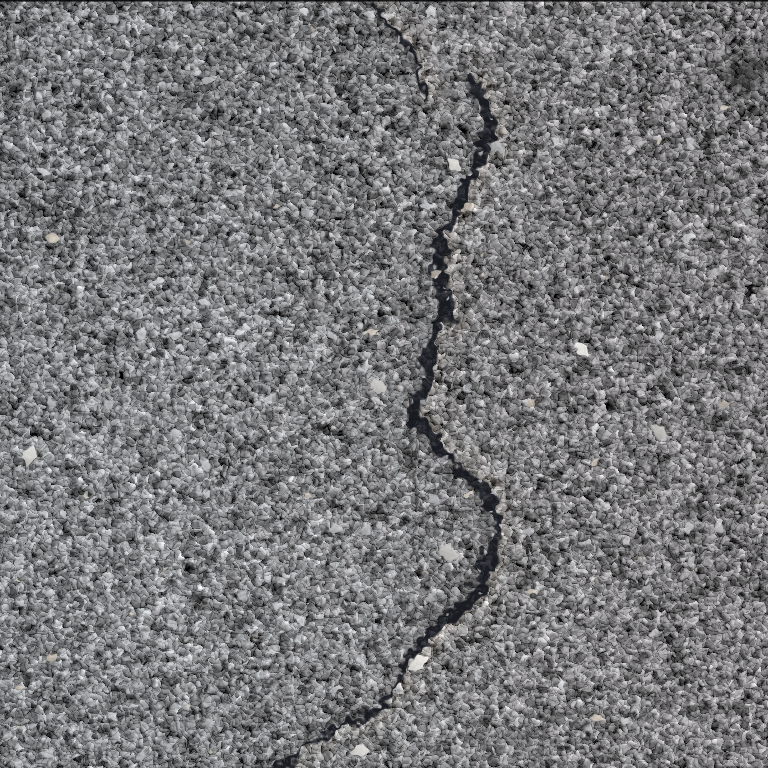
This texture is drawn by a WebGL 2 fragment shader. Its source:

```glsl
#version 300 es
precision highp float;
// Sunlit grey asphalt with scattered pale stones and a dark winding crack.
uniform vec2 u_resolution;
out vec4 fragColor;

vec2 hash2(vec2 p) {
  vec3 q = fract(p.xyx * vec3(0.1031, 0.103, 0.0973));
  q += dot(q, q.yzx + 33.33);
  return fract((q.xx + q.yz) * q.zy);
}

float noise(vec2 p) {
  vec2 i = floor(p), f = fract(p);
  f = f * f * (3.0 - 2.0 * f);
  return mix(mix(hash2(i).x, hash2(i + vec2(1, 0)).x, f.x),
             mix(hash2(i + vec2(0, 1)).x, hash2(i + vec2(1, 1)).x, f.x), f.y);
}

float fbm(vec2 p) {
  float sum = 0.0, amp = 0.5;
  for (int i = 0; i < 4; i++) {
    sum += amp * noise(p);
    p = mat2(1.6, 1.2, -1.2, 1.6) * p + 7.3;
    amp *= 0.5;
  }
  return sum;
}

// Faceted grains: x = brightness, y = tint, z = gap width to the next grain.
vec3 grains(vec2 p) {
  vec2 cell = floor(p), nearest = vec2(0), id = vec2(0);
  float d1 = 9.0, d2 = 9.0;
  for (int y = -1; y <= 1; y++)
  for (int x = -1; x <= 1; x++) {
    vec2 c = cell + vec2(x, y);
    vec2 r = p - c - hash2(c);
    float d = length(r);
    if (d < d1) { d2 = d1; d1 = d; nearest = r; id = c; }
    else d2 = min(d2, d);
  }
  vec2 rnd = hash2(id + 41.0);
  float facet = dot(nearest, vec2(0.65, 0.75) + (hash2(id + 9.0) - 0.5));
  return vec3(rnd.x - 0.5 + 0.55 * facet, rnd.y, d2 - d1);
}

// Angular pebble: coverage in x, brightness in y.
vec2 pebble(vec2 r, float size, vec2 rnd) {
  float a = rnd.x * 6.283, c = cos(a), s = sin(a);
  vec2 q = mat2(c, s, -s, c) * r * vec2(1.0, 1.2 + 0.7 * rnd.y);
  float d = max(length(q), 0.85 * (abs(q.x) + abs(q.y)));
  float soft = 1.2 / u_resolution.y;
  return vec2(1.0 - smoothstep(size - soft, size + soft, d),
              0.7 + 0.2 * rnd.y + 0.08 * dot(r, vec2(0.6, 0.8)) / size);
}

// Distance to a segment, and signed sideways offset from it.
vec2 segment(vec2 p, vec2 a, vec2 b) {
  vec2 d = b - a, r = p - a - d * clamp(dot(p - a, d) / dot(d, d), 0.0, 1.0);
  return vec2(length(r), r.x);
}

vec2 closer(vec2 a, vec2 b) { return a.x < b.x ? a : b; }

const vec2 CRACK[21] = vec2[21](
  vec2(.609, .902), vec2(.635, .854), vec2(.634, .805), vec2(.602, .746),
  vec2(.576, .694), vec2(.570, .629), vec2(.583, .586), vec2(.557, .551),
  vec2(.552, .499), vec2(.540, .460), vec2(.573, .411), vec2(.628, .368),
  vec2(.648, .329), vec2(.638, .271), vec2(.612, .219), vec2(.560, .173),
  vec2(.527, .128), vec2(.508, .089), vec2(.456, .060), vec2(.391, .021),
  vec2(.345, -.005));

const vec2 LARGE_STONES[8] = vec2[8](
  vec2(.758, .545), vec2(.468, .023), vec2(.545, .137), vec2(.591, .787),
  vec2(.038, .406), vec2(.585, .280), vec2(.859, .438), vec2(.492, .497));

void main() {
  vec2 uv = gl_FragCoord.xy / u_resolution;
  vec2 warp = vec2(noise(uv * 150.0), noise(uv * 150.0 + 60.0)) - 0.5;

  // Two sizes of aggregate over a fine grit.
  vec3 coarse = grains(uv * vec2(88, 102) + warp * 0.7);
  vec3 fine = grains(uv * vec2(165, 185) + warp + 300.0);
  float grey = 0.555 + 0.20 * coarse.x + 0.27 * fine.x;
  grey -= 0.14 * (1.0 - smoothstep(0.0, 0.22, coarse.z));
  grey -= 0.06 * (1.0 - smoothstep(0.0, 0.25, fine.z));
  grey += 0.21 * (noise(uv * 260.0) - 0.5) + 0.07 * (fbm(uv * 7.0) - 0.47);
  grey -= 0.15 * smoothstep(0.56, 0.80, noise(uv * 115.0 + 20.0));
  // Broad light, strongest at the lower left.
  grey += 0.035 * exp(-dot(uv - vec2(.25, .35), uv - vec2(.25, .35)) * 5.0) - 0.02 * uv.y;
  vec3 tint = mix(vec3(0.985, 1.0, 1.015), vec3(1.005, 0.992, 1.005),
                  smoothstep(0.1, 0.9, uv.x + 0.5 * (coarse.y - 0.5)));
  vec3 color = grey * tint;

  // Crack path with a ragged outline, plus the short branch at the top.
  vec2 p = uv + warp * 0.013 + 0.012 * (vec2(noise(uv * 45.0), noise(uv * 45.0 + 9.0)) - 0.5);
  vec2 crack = vec2(9.0, 0.0);
  for (int i = 0; i < 20; i++) crack = closer(crack, segment(p, CRACK[i], CRACK[i + 1]));
  vec2 branch = segment(p, vec2(.488, .990), vec2(.521, .954));
  branch = closer(branch, segment(p, vec2(.521, .954), vec2(.557, .885)));
  float width = mix(0.0025, 0.0082, smoothstep(0.0, 0.28, uv.y)) * (0.5 + 0.9 * noise(uv * 28.0));
  width *= 1.0 - 0.9 * exp(-pow((uv.y - 0.394) / 0.016, 2.0));
  width *= 1.0 - 0.5 * smoothstep(0.85, 0.91, uv.y);
  float gap = min(crack.x - width, branch.x - 0.0045 * (0.3 + noise(uv * 40.0)));
  float side = closer(crack, branch).y;

  // Lit lip on the right, then the shadowed depth.
  float lip = exp(-max(gap, 0.0) / 0.012);
  color += lip * smoothstep(0.0, 0.006, side) * vec3(0.10, 0.085, 0.06);
  color *= 1.0 - 0.15 * lip * smoothstep(0.0, 0.006, -side);
  vec3 depth = vec3(0.09, 0.10, 0.125) + 0.3 * max(grey - 0.42, 0.0);
  color = mix(color, depth, 0.96 * (1.0 - smoothstep(-0.002, 0.0025, gap)));

  // Scattered pale stones in two sizes, denser beside the crack.
  for (int layer = 0; layer < 2; layer++) {
    float scale = layer == 0 ? 24.0 : 68.0;
    vec2 cell = floor(uv * scale), rnd = hash2(cell + 17.0), pick = hash2(cell + 83.0);
    vec2 center = (cell + 0.35 + 0.3 * rnd) / scale;
    vec2 stone = pebble(uv - center + warp * 0.006, (0.10 + 0.13 * pick.y) / scale, rnd);
    float chance = (layer == 0 ? 0.14 : 0.12) + 0.12 * lip;
    vec3 hue = mix(vec3(0.99, 1.0, 1.015), vec3(1.04, 0.99, 0.92), step(0.85, rnd.x));
    color = mix(color, stone.y * hue, 0.75 * stone.x * step(pick.x, chance));
  }
  for (int i = 0; i < 8; i++) {
    vec2 rnd = hash2(vec2(i, 5));
    vec2 stone = pebble(uv - LARGE_STONES[i] + warp * 0.005, 0.011 + 0.003 * rnd.x, rnd);
    color = mix(color, (stone.y + 0.06) * vec3(1.0, 0.99, 0.97), 0.9 * stone.x);
  }

  // Dark stain at the right and thin shadow along the top edge.
  color *= 1.0 - 0.45 * exp(-dot(uv - vec2(.97, .905), uv - vec2(.97, .905)) / 0.0009);
  color *= 1.0 - 0.85 * smoothstep(0.997, 0.999, uv.y);
  fragColor = vec4(clamp(color, 0.0, 1.0), 1.0);
}
```
